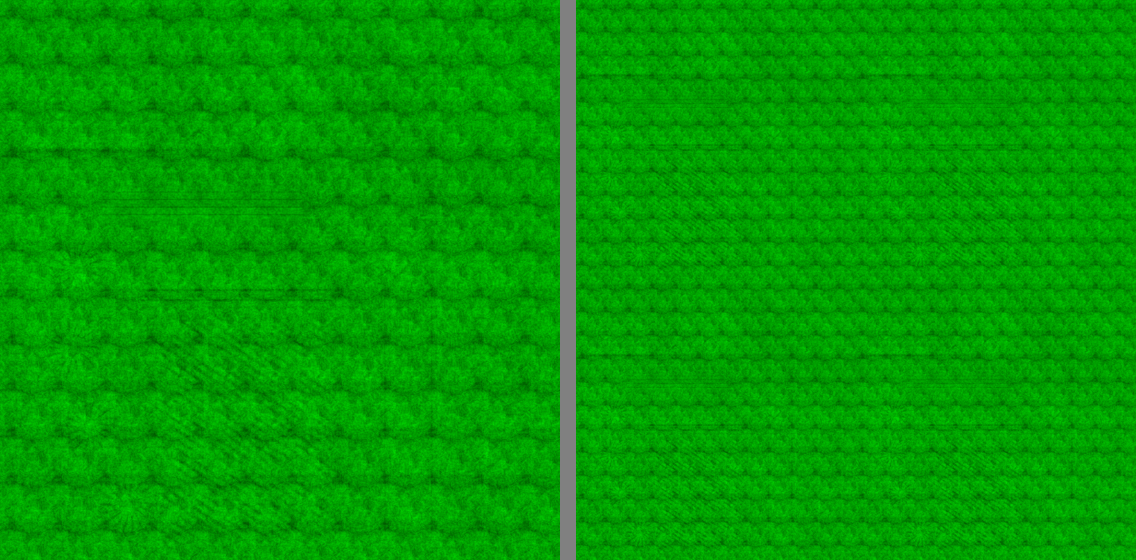
Left, the tile; right, the same tile 2 across and 2 down.
This texture is drawn by a WebGL 2 fragment shader. Its source:

```glsl
#version 300 es
precision highp float;
// Mottled green turf: 12 by 12 cloudy repeats with faint worn grooves, rings and fans.

uniform vec2 u_resolution;
out vec4 outColor;

const float REPEATS = 12.0;
const float TAU = 6.2831853;
const float BASE_GREEN = 0.614;

// Unit gradient for a lattice point
vec2 gradient(vec2 cell, float seed) {
  uvec2 q = uvec2(cell) * uvec2(1597u, 3571u) + uint(seed) * 7919u;
  uint h = (q.x ^ (q.y << 7)) * 747796405u + 289133u;
  h = ((h >> 15) ^ h) * 277803737u;
  h = (h >> 16) ^ h;
  float angle = float(h & 65535u) / 65536.0 * TAU;
  return vec2(cos(angle), sin(angle));
}

// Gradient noise that wraps after a whole period
float noise(vec2 p, float period, float seed) {
  vec2 i = floor(p), f = p - i;
  vec2 a = mod(i, period), b = mod(i + 1.0, period);
  vec2 w = f * f * f * (f * (f * 6.0 - 15.0) + 10.0);
  float low = mix(dot(gradient(a, seed), f),
                  dot(gradient(vec2(b.x, a.y), seed), f - vec2(1, 0)), w.x);
  float high = mix(dot(gradient(vec2(a.x, b.y), seed), f - vec2(0, 1)),
                   dot(gradient(b, seed), f - 1.0), w.x);
  return mix(low, high, w.y);
}

float clouds(vec2 p, float frequency, float seed) {
  float sum = 0.0, weight = 1.0;
  for (int i = 0; i < 4; i++) {
    sum += weight * noise(p * frequency, frequency, seed + float(i));
    frequency *= 2.0;
    weight *= 0.85;
  }
  return sum;
}

// Soft oval spot, wrapped inside its repeat
float blob(vec2 p, vec2 center, vec2 radius) {
  vec2 d = (fract(p - center + 0.5) - 0.5) / radius;
  return exp(-dot(d, d));
}

// Soft rectangle
float patchMask(vec2 p, vec2 low, vec2 high, float blur) {
  vec2 inside = smoothstep(low - blur, low + blur, p)
              * (1.0 - smoothstep(high - blur, high + blur, p));
  return inside.x * inside.y;
}

float grooves(float x, float halfWidth) {
  return 1.0 - smoothstep(0.0, halfWidth, abs(fract(x) - 0.5));
}

// Tone of one repeat: dark and light tufts under clouds
float turf(vec2 p) {
  vec2 warp = vec2(noise(p * 5.0, 5.0, 21.0), noise(p * 5.0, 5.0, 22.0));
  vec2 q = p + 0.25 * warp;
  float tufts = 0.085 * blob(q, vec2(0.82, 0.95), vec2(0.17, 0.20))
              + 0.075 * blob(q, vec2(0.40, 0.36), vec2(0.22, 0.15))
              - 0.150 * blob(q, vec2(0.29, 0.70), vec2(0.20, 0.13))
              - 0.060 * blob(q, vec2(0.75, 0.55), vec2(0.24, 0.20));
  return tufts + 0.110 * clouds(p + 0.12 * warp.yx, 4.0, 3.0);
}

// Faint diamond-like ring with a pale halo
float ringMark(vec2 p, vec2 center) {
  vec2 d = abs(p - center);
  float r = mix(length(d), d.x + d.y, 0.5);
  float line = 1.0 - smoothstep(0.0, 0.005, abs(r - 0.025));
  return 0.045 * exp(-r * r / 0.0016) - 0.07 * line;
}

// Spread of thin curved rays
float fanMark(vec2 p, vec2 center) {
  vec2 d = p - center;
  float r = length(d);
  float rays = grooves(atan(d.y, d.x) / TAU * 18.0 + r * 12.0, 0.3);
  float fade = smoothstep(0.012, 0.03, r) * (1.0 - smoothstep(0.035, 0.065, r));
  return 0.035 * exp(-r * r / 0.003) - 0.085 * rays * fade;
}

// Rows of grooves on a paler strip
float strip(vec2 p, vec2 low, vec2 high, float spacing) {
  float mask = patchMask(p, low, high, 0.008);
  return mask * (0.03 - 0.09 * grooves((p.y - low.y) / spacing, 0.2));
}

float wear(vec2 p) {
  float broken = smoothstep(-0.4, 0.25, noise(p * 28.0, 28.0, 41.0));
  float tone = strip(p, vec2(0.18, 0.61), vec2(0.54, 0.66), 0.0135)
             + strip(p, vec2(0.25, 0.455), vec2(0.59, 0.492), 0.018)
             + strip(p, vec2(0.03, 0.71), vec2(0.27, 0.76), 0.04);
  // Slanting grooves below the strips
  float slope = dot(p, vec2(0.556, 0.831));
  tone += patchMask(p, vec2(0.27, 0.03), vec2(0.59, 0.43), 0.03)
        * (0.03 - 0.10 * broken * grooves(slope * 72.0, 0.4));
  // Upright scratches
  tone += patchMask(p, vec2(0.67, 0.04), vec2(0.82, 0.48), 0.02)
        * (0.012 - 0.06 * broken * grooves(p.x * 24.0, 0.08));
  for (int i = 0; i < 4; i++) {
    float k = float(i);
    tone += ringMark(p, vec2(0.104 + 0.125 * k, 0.81 - 0.07 * floor(k / 2.0) + 0.03 * mod(k, 2.0)));
    tone += fanMark(p, vec2(0.14 - 0.03 * k + 0.02 * k * k, 0.52 - 0.14 * k));
  }
  for (int i = 0; i < 3; i++) {
    float k = float(i);
    tone += ringMark(p, vec2(0.54 + 0.166 * k, 0.874 - 0.342 * k));
  }
  return tone;
}

void main() {
  vec2 uv = gl_FragCoord.xy / u_resolution;
  // Broad and fine variation between the repeats
  float broad = 0.05 * noise(uv * 5.0, 5.0, 51.0) + 0.05 * noise(uv * 19.0, 19.0, 52.0);
  float grain = 0.11 * noise(uv * 256.0, 256.0, 61.0) + 0.08 * noise(uv * 110.0, 110.0, 62.0);
  float rubbed = patchMask(uv, vec2(0.18, 0.60), vec2(0.55, 0.66), 0.015);
  float green = BASE_GREEN + turf(uv * REPEATS) * (1.0 - 0.5 * rubbed) + broad + grain + wear(uv);
  outColor = vec4(0.0, clamp(green, 0.36, 0.88), 0.0, 1.0);
}
```
